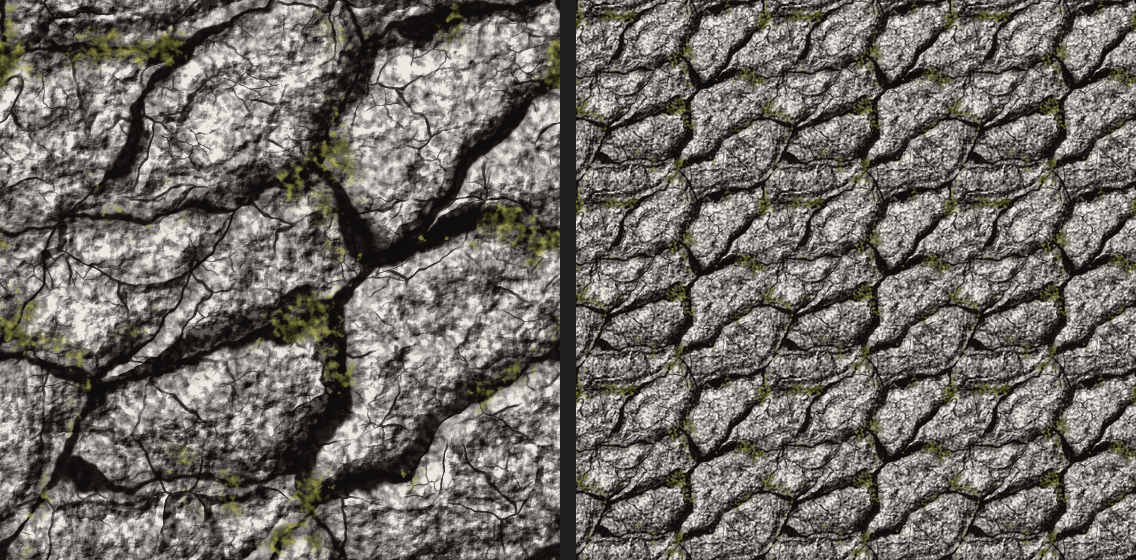
Left: one tile. Right: repeated 3 by 3.
A Shadertoy shader for this texture:

```glsl
// Axes that stretch the stones along the rising diagonal
const mat2 BOULDER_AXES = mat2(0.46, -0.77, 0.38, 0.92);
const mat2 SLAB_AXES = mat2(0.75, -0.50, 0.50, 0.95);
const float BOULDERS = 3.0;
const float SLABS = 8.0;
const float CHIPS = 24.0;
const vec3 LIGHT = vec3(-0.50, 0.65, 0.70);
const vec3 STONE_TINT = vec3(1.0, 0.99, 0.965);
const vec3 MOSS = vec3(0.36, 0.36, 0.17);

struct Cell { vec2 id; vec2 offset; float edge; };
struct Surface { float height; Cell boulder; Cell slab; };

vec2 wrap(vec2 cell, float period) {
    return floor(mod(cell + 0.5, period));
}

vec2 hash2(vec2 cell) {
    const uint K = 1664525u;
    uvec2 v = uvec2(cell) * K + 101390u;
    v.x += v.y * K;
    v.y += v.x * K;
    v ^= v >> 16u;
    v.x += v.y * K;
    v.y += v.x * K;
    v ^= v >> 16u;
    return vec2(v & 0xffffu) / 65535.0;
}

float corner(vec2 cell, vec2 f, vec2 c, float period) {
    return dot(hash2(wrap(cell + c, period)) * 2.0 - 1.0, f - c);
}

// Gradient noise repeating once per canvas
float noise(vec2 uv, float period) {
    vec2 p = uv * period, i = floor(p), f = p - i;
    vec2 u = f * f * f * (f * (f * 6.0 - 15.0) + 10.0);
    vec2 e = vec2(1.0, 0.0);
    return mix(mix(corner(i, f, e.yy, period), corner(i, f, e.xy, period), u.x),
               mix(corner(i, f, e.yx, period), corner(i, f, e.xx, period), u.x), u.y);
}

float fbm(vec2 uv, float period, int octaves) {
    float sum = 0.0, amp = 0.5;
    for (int k = 0; k < octaves; k++) {
        sum += amp * noise(uv, period);
        uv += vec2(0.37, 0.19);
        period *= 2.0;
        amp *= 0.5;
    }
    return sum;
}

// Wrapping Voronoi cell with the distance to its border
Cell voronoi(vec2 uv, float n, mat2 axes) {
    vec2 p = uv * n, i = floor(p), f = p - i, nearest = vec2(0.0);
    Cell cell = Cell(vec2(0.0), vec2(0.0), 8.0);
    float best = 64.0;
    for (int k = 0; k < 25; k++) {
        vec2 g = vec2(k % 5, k / 5) - 2.0;
        vec2 id = wrap(i + g, n);
        vec2 r = axes * (g + hash2(id) - f);
        float d = dot(r, r);
        if (d < best) { best = d; nearest = r; cell.id = id; }
    }
    for (int k = 0; k < 25; k++) {
        vec2 g = vec2(k % 5, k / 5) - 2.0;
        vec2 r = axes * (g + hash2(wrap(i + g, n)) - f);
        vec2 gap = r - nearest;
        if (dot(gap, gap) > 0.0001)
            cell.edge = min(cell.edge, dot(0.5 * (r + nearest), normalize(gap)));
    }
    cell.offset = -nearest;
    return cell;
}

// Randomly tilted facet, bevelled down at its border
float facet(Cell c, float n, float bevel, float steepness) {
    vec2 tilt = (hash2(c.id + 57.0) - 0.5) * steepness;
    return dot(c.offset / n, tilt) * smoothstep(0.0, bevel, c.edge);
}

vec2 warp(vec2 uv) {
    return uv + 0.12 * vec2(fbm(uv, 5.0, 5), fbm(uv + 0.43, 5.0, 5));
}

Surface rockSurface(vec2 uv) {
    vec2 w = warp(uv);
    Surface s;
    s.boulder = voronoi(w, BOULDERS, BOULDER_AXES);
    s.slab = voronoi(w + 0.13, SLABS, SLAB_AXES);
    s.height = 0.035 * smoothstep(0.0, 0.22, s.boulder.edge)
             + facet(s.boulder, BOULDERS, 0.12, 0.6)
             + facet(s.slab, SLABS, 0.16, 0.6)
             + 0.045 * fbm(uv, 16.0, 5);
    return s;
}

void mainImage(out vec4 fragColor, in vec2 fragCoord) {
    vec2 uv = fragCoord / iResolution.xy;
    vec2 e = vec2(0.002, 0.0);

    // Relief lit from the upper left
    Surface s = rockSurface(uv);
    vec2 slope = vec2(rockSurface(uv + e.xy).height, rockSurface(uv + e.yx).height) - s.height;
    float diffuse = dot(normalize(vec3(-slope / e.x, 1.0)), normalize(LIGHT));
    float value = max(0.49 + 0.55 * (diffuse - 0.52), 0.12);

    // Mottled mineral surface and pale lichen
    float speckle = fbm(uv + 0.21, 64.0, 3);
    float blotch = fbm(uv + 0.67, 14.0, 5);
    value += (0.45 + value) * (1.0 * speckle + 0.5 * blotch);
    value += 0.10 * (hash2(s.boulder.id + 11.0).x - 0.5);
    value += 0.12 * smoothstep(0.06, 0.14, blotch + 0.6 * speckle);

    // Broken hairline cracks
    Cell chip = voronoi(warp(uv) + 0.03 * blotch, CHIPS, SLAB_AXES);
    float chipMask = smoothstep(0.0, 0.12, fbm(uv + 0.11, 12.0, 3));
    float crackMask = smoothstep(-0.08, 0.08, fbm(uv + 0.77, 7.0, 3));
    value *= 1.0 - 0.55 * chipMask * (1.0 - smoothstep(0.01, 0.07, chip.edge));
    value *= 1.0 - 0.75 * crackMask * (1.0 - smoothstep(0.008, 0.03, s.slab.edge));

    // Deep crevices of varying width
    float gap = 0.004 + 0.055 * smoothstep(-0.08, 0.2, fbm(uv + 0.31, 4.0, 3));
    value *= mix(0.15, 1.0, smoothstep(gap * 0.7, gap + 0.012, s.boulder.edge));
    value *= mix(0.72, 1.0, smoothstep(0.0, 0.12, s.boulder.edge));
    value = clamp(value, 0.05, 0.92);
    vec3 color = value * STONE_TINT + vec3(0.010, 0.0, -0.004);

    // Moss tufts beside the crevices
    float moss = smoothstep(0.09, 0.17, fbm(uv + 0.53, 6.0, 4) + 0.35 * speckle);
    moss *= 1.0 - smoothstep(0.05, 0.15, s.boulder.edge + 0.3 * blotch);
    vec3 tuft = MOSS * clamp(0.75 + 2.8 * speckle + 0.4 * value, 0.2, 1.6);
    color = mix(color, tuft, 0.85 * moss);

    fragColor = vec4(color, 1.0);
}
```
